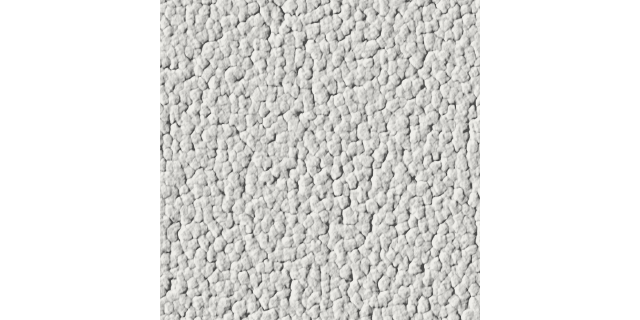
Write a Shadertoy shader that draws this texture.

```glsl
vec3 hash3(vec2 cell) {
    vec3 q = fract(cell.xyx * vec3(0.1031, 0.1030, 0.0973));
    q += dot(q, q.yxz + 33.33);
    return fract((q.xxy + q.yzz) * q.zyx);
}

float valueNoise(vec2 p) {
    vec2 cell = floor(p), f = fract(p);
    f = f * f * (3.0 - 2.0 * f);
    float low = mix(hash3(cell).x, hash3(cell + vec2(1, 0)).x, f.x);
    float high = mix(hash3(cell + vec2(0, 1)).x, hash3(cell + 1.0).x, f.x);
    return mix(low, high, f.y);
}

// Rounded pebbles of uneven height with narrow blended seams
float pebbleHeight(vec2 p) {
    vec2 warp = vec2(valueNoise(p * 1.9), valueNoise(p * 1.9 + 57.0));
    vec2 q = p + 0.4 * (warp - 0.5);
    vec2 home = floor(q);
    float blend = 0.0;
    for (int y = -1; y <= 1; y++) {
        for (int x = -1; x <= 1; x++) {
            vec2 cell = home + vec2(x, y);
            vec3 rnd = hash3(cell + 200.0);
            float d = length(q - cell - 0.04 - 0.92 * rnd.xy);
            blend += exp(24.0 * (0.42 * rnd.z - d * d * d));
        }
    }
    float grit = 0.15 * valueNoise(p * 3.3 + 19.0) + 0.06 * valueNoise(p * 6.7 + 83.0);
    return log(blend) / 24.0 + grit;
}

// Fine slope shades the faces, coarse slope throws shadows, hollows darken
float plasterTone(vec2 p) {
    vec2 toLight = vec2(-0.95, 0.31);
    vec2 across = 0.25 * vec2(0.31, 0.95);
    float h = pebbleHeight(p);
    float nearSlope = (h - pebbleHeight(p + 0.15 * toLight)) / 0.15;
    float farSlope = (h - pebbleHeight(p + 0.40 * toLight)) / 0.40;
    float hollow = 0.5 * (pebbleHeight(p + across) + pebbleHeight(p - across)) - h;
    float light = clamp(1.3 * nearSlope + 0.8 * farSlope - 2.8 * hollow, -2.8, 2.1);
    return 0.805 + 0.115 * light - 0.024 * light * light;
}

void mainImage(out vec4 fragColor, in vec2 fragCoord) {
    float pixel = 1.0 / iResolution.y;
    vec2 uv = (fragCoord - 0.5 * iResolution.xy) * pixel;
    vec3 color = vec3(1.0);

    // Square plaster panel centred on white
    float panel = clamp((0.5 - abs(uv.x)) / pixel + 0.5, 0.0, 1.0);
    if (panel > 0.0) {
        float tone = 0.0;
        for (int i = 0; i < 4; i++) {
            vec2 offset = vec2(i % 2, i / 2) * 0.5 - 0.25;
            tone += 0.25 * plasterTone((uv + offset * pixel) * vec2(43.0, 35.0) + 100.0);
        }
        color = mix(color, tone * vec3(1.0, 0.997, 0.978), panel);
    }
    fragColor = vec4(color, 1.0);
}
```
